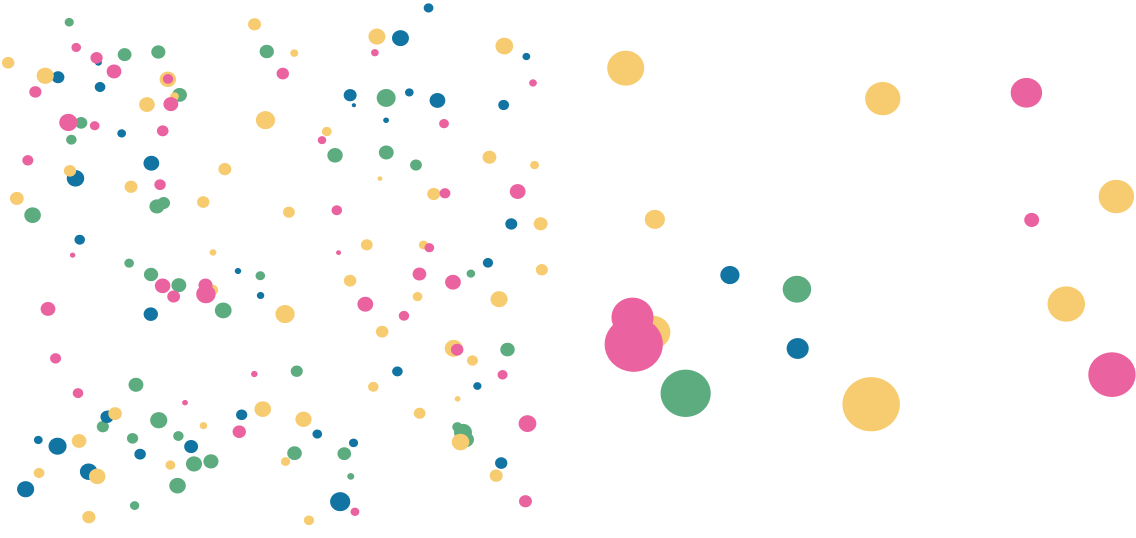
Left, the full canvas; right, a detail of the centre.
This pattern is drawn by a Shadertoy shader. Its source:

```glsl
// Confetti of flat, slightly squashed dots in four colours scattered on white.

// Integer hash (PCG style): three uniform values in 0..1 per seed.
vec3 hash3(uvec3 v) {
    v = v * 1664525u + 1013904223u;
    v.x += v.y * v.z; v.y += v.z * v.x; v.z += v.x * v.y;
    v ^= v >> 16u;
    v.x += v.y * v.z; v.y += v.z * v.x; v.z += v.x * v.y;
    return vec3(v >> 8u) / 16777216.0;
}

// Colours are layered from green at the bottom to pink on top.
vec3 dotColor(int i) {
    if (i < 38) return vec3(0.365, 0.675, 0.502);  // green
    if (i < 73) return vec3(0.070, 0.455, 0.635);  // blue
    if (i < 123) return vec3(0.970, 0.798, 0.435); // yellow
    return vec3(0.918, 0.385, 0.625);              // pink
}

void mainImage(out vec4 fragColor, in vec2 fragCoord) {
    // Canvas width is one unit.
    vec2 uv = fragCoord / iResolution.x;
    vec2 canvas = vec2(1.0, iResolution.y / iResolution.x);
    float pixel = 1.0 / iResolution.x;
    vec3 color = vec3(1.0);

    for (int i = 0; i < 164; i++) {
        vec3 a = hash3(uvec3(i, 17, 5));
        vec3 b = hash3(uvec3(i, 91, 42));

        // Nearly uniform spread that thins out towards the borders.
        vec2 center = canvas * (0.88 * a.xy + 0.12 * b.xy);

        // Two averaged hashes favour medium sizes.
        float radius = mix(0.0030, 0.0190, 0.5 * (a.z + b.z));

        // Ellipse a little wider than tall, with a one pixel soft edge.
        float dist = length((uv - center) * vec2(1.0, 1.06)) - radius;
        color = mix(color, dotColor(i), clamp(0.5 - dist / pixel, 0.0, 1.0));
    }
    fragColor = vec4(color, 1.0);
}
```
